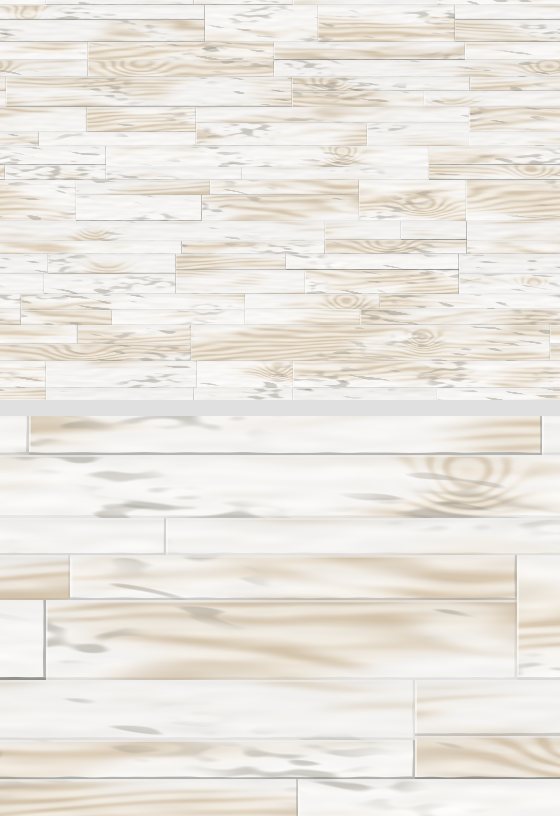
Top, the full canvas; bottom, a detail of the centre.
Give the GLSL for this texture, as a WebGL 1 fragment shader.

```glsl
precision highp float;
uniform vec2 u_resolution;

const float BANDS = 11.0;
const float CELLS_PER_BAND = 2.0;
const vec3 WHITEWASH = vec3(0.968, 0.963, 0.957);
const vec3 CREAM = vec3(0.935, 0.905, 0.855);
const vec3 BARE_WOOD = vec3(0.83, 0.765, 0.67);
const vec3 WEATHERED = vec3(0.64, 0.62, 0.58);
const vec3 SEAM = vec3(0.53, 0.53, 0.51);

float hash(vec2 p) {
  return fract(sin(dot(p, vec2(127.1, 311.7))) * 43758.547);
}

float cornerSlope(vec2 cell, vec2 offset) {
  float angle = 6.28318 * hash(cell);
  return dot(vec2(cos(angle), sin(angle)), offset);
}

float gradientNoise(vec2 p) {
  vec2 i = floor(p), f = p - i;
  vec2 u = f * f * f * (f * (f * 6.0 - 15.0) + 10.0);
  vec2 e = vec2(1.0, 0.0);
  float low = mix(cornerSlope(i, f), cornerSlope(i + e, f - e), u.x);
  float high = mix(cornerSlope(i + e.yx, f - e.yx), cornerSlope(i + e.xx, f - e.xx), u.x);
  return 1.4 * mix(low, high, u.y);
}

// Layout: jittered divisions, then random cuts
float jitteredEdge(float i, float count, float seed, float amount) {
  return (i + amount * (hash(vec2(mod(i, count), seed)) - 0.5)) / count;
}

vec3 jitteredSpan(float t, float count, float seed, float amount) {
  float i = floor(t * count);
  if (t < jitteredEdge(i, count, seed, amount)) i -= 1.0;
  else if (t >= jitteredEdge(i + 1.0, count, seed, amount)) i += 1.0;
  return vec3(jitteredEdge(i, count, seed, amount),
              jitteredEdge(i + 1.0, count, seed, amount), mod(i, count));
}

// A span holds start, end and identity
vec3 cutSpan(vec3 span, float id, float t, float chance, float seed) {
  if (hash(vec2(id, seed)) > chance) return vec3(span.xy, 2.0 * id);
  float cut = mix(span.x, span.y, mix(0.34, 0.66, hash(vec2(id, seed + 1.0))));
  return t < cut ? vec3(span.x, cut, 2.0 * id) : vec3(cut, span.y, 2.0 * id + 1.0);
}

float edgeLine(float distance, float width, float pixel) {
  return clamp((width - distance) / pixel + 0.5, 0.0, 1.0);
}

float knotBulge(vec2 local, vec2 size, float id) {
  vec2 center = size * vec2(mix(0.15, 0.85, hash(vec2(id, 21.0))), mix(0.3, 0.7, hash(vec2(id, 22.0))));
  vec2 d = (local - center) * vec2(mix(0.3, 0.8, hash(vec2(id, 23.0))), 1.0);
  return step(hash(vec2(id, 24.0)), 0.3) * exp(-1300.0 * dot(d, d));
}

vec3 paintedWood(vec2 q, float knot, float id) {
  // Growth rings bend around slow noise and knots
  float warp = gradientNoise(q * vec2(2.0, 13.0));
  float phase = q.y * 68.0 + 2.6 * warp + 3.4 * knot + 0.35 * gradientNoise(q * vec2(9.0, 50.0));
  float rings = pow(0.5 + 0.5 * sin(6.28318 * phase), 1.6);
  float fibre = gradientNoise(q * vec2(11.0, 150.0));

  // Paint rubbed away in long streaks
  float rubbed = 0.7 * gradientNoise(q * vec2(2.5, 14.0) + 31.0)
               + 0.4 * gradientNoise(q * vec2(7.0, 45.0) + 53.0);
  float bias = mix(-0.28, 0.24, hash(vec2(id, 7.0)));
  float wear = smoothstep(-0.12, 0.5, rubbed + bias + 0.4 * knot);
  vec3 color = mix(WHITEWASH, CREAM, clamp(wear * 0.8 + 0.12 * rings, 0.0, 1.0));
  color = mix(color, BARE_WOOD, clamp(wear * (0.1 + 0.75 * rings + 0.35 * fibre), 0.0, 0.9));

  // Grey scuffs and short slanted cracks
  float scuff = smoothstep(0.2, 0.55, gradientNoise(q * vec2(5.0, 16.0) + 40.0) + 0.2 * knot)
              * smoothstep(-0.05, 0.45, gradientNoise(q * vec2(28.0, 120.0) + 17.0));
  vec2 slanted = q + vec2(0.0, 0.12 * q.x);
  float crack = smoothstep(0.4, 0.58, gradientNoise(slanted * vec2(15.0, 95.0) + 9.0))
              * smoothstep(0.0, 0.3, gradientNoise(q * vec2(3.0, 9.0) + 70.0));
  color = mix(color, WEATHERED, clamp(0.5 * scuff + 0.5 * crack, 0.0, 0.8));

  // Brushed relief lit from above
  vec2 reliefScale = vec2(22.0, 75.0);
  float relief = gradientNoise(q * reliefScale) - gradientNoise((q + vec2(-0.001, 0.003)) * reliefScale);
  return color + 0.035 * relief + 0.012 * fibre;
}

void main() {
  vec2 uv = gl_FragCoord.xy / u_resolution;
  float pixel = 1.0 / u_resolution.y;
  float aspect = u_resolution.x / u_resolution.y;

  // Find the plank
  vec3 rowSpan = jitteredSpan(uv.y, BANDS, 3.0, 0.3);
  float x = uv.x + hash(vec2(rowSpan.z, 5.0));
  vec3 columnSpan = jitteredSpan(x, CELLS_PER_BAND, 11.0 + rowSpan.z, 0.6);
  float cellId = rowSpan.z * CELLS_PER_BAND + columnSpan.z;
  rowSpan = cutSpan(rowSpan, cellId, uv.y, 0.85, 13.0);
  columnSpan = cutSpan(columnSpan, rowSpan.z, x, 0.65, 17.0);
  float id = columnSpan.z;
  vec2 local = vec2((x - columnSpan.x) * aspect, uv.y - rowSpan.x);
  vec2 size = vec2((columnSpan.y - columnSpan.x) * aspect, rowSpan.y - rowSpan.x);

  vec2 grainOrigin = 20.0 * vec2(hash(vec2(id, 31.0)), hash(vec2(id, 32.0)));
  vec3 color = paintedWood(local + grainOrigin, knotBulge(local, size, id), id);
  color *= mix(0.985, 1.01, hash(vec2(id, 41.0)));

  // Raised edges: light above and left, shadow below and right
  float lift = hash(vec2(id, 43.0));
  float chipped = 0.0006 * gradientNoise((local + grainOrigin) * 45.0);
  vec2 far = size - local;
  float light = max(edgeLine(far.y, 0.0018, pixel), edgeLine(local.x, 0.0018, pixel));
  color = mix(color, vec3(0.985), 0.6 * light);
  color *= 1.0 - 0.05 * exp(-far.y / 0.004);
  float shadow = edgeLine(local.y, 0.002 + chipped, pixel) * mix(0.15, 0.95, lift * lift);
  shadow = max(shadow, edgeLine(far.x, 0.0018 + chipped, pixel) * mix(0.1, 0.6, lift));
  color = mix(color, SEAM, shadow);
  gl_FragColor = vec4(clamp(color, 0.0, 1.0), 1.0);
}
```
